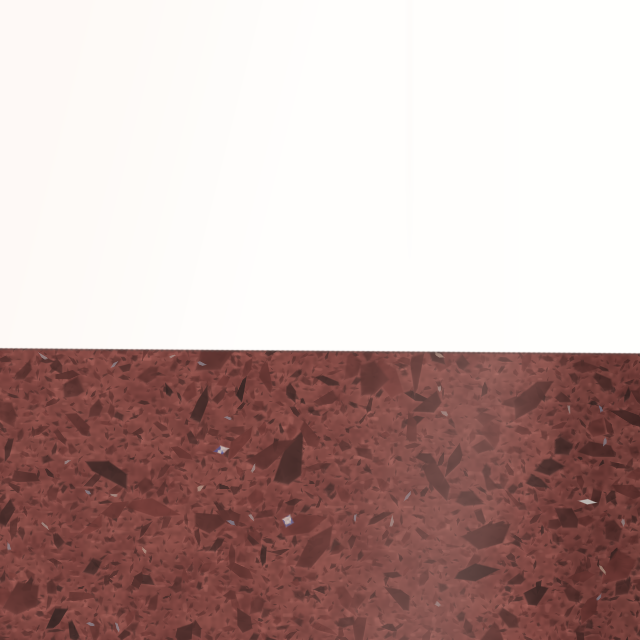
This texture is drawn by a Shadertoy shader. Its source:

```glsl
// Polished red stone slab with dark angular chips under a warm white wall.

float hash(vec2 p) {
    return fract(sin(dot(p, vec2(127.1, 311.7))) * 43758.5453);
}

float noise(vec2 p) {
    vec2 i = floor(p), f = fract(p);
    f = f * f * (3.0 - 2.0 * f);
    return mix(mix(hash(i), hash(i + vec2(1, 0)), f.x),
               mix(hash(i + vec2(0, 1)), hash(i + vec2(1, 1)), f.x), f.y);
}

mat2 rotation(float a) {
    return mat2(cos(a), sin(a), -sin(a), cos(a));
}

// Irregular convex polygon: the intersection of five jittered half planes.
float shardDistance(vec2 p, vec2 seed) {
    float d = -1.0;
    for (int i = 0; i < 5; i++) {
        float k = float(i);
        float a = 1.2566 * (k + 0.75 * hash(seed + k * 3.1));
        d = max(d, dot(p, vec2(cos(a), sin(a))) - mix(0.14, 0.34, hash(seed + k * 7.7)));
    }
    return d;
}

// One layer of scattered chips, with a pale rim along the lower edge.
vec3 addChips(vec3 color, vec2 p, float cells, float density, float strength) {
    vec2 q = p * cells, home = floor(q);
    float soft = cells * (0.0007 + 0.7 / iResolution.y);
    for (int j = -1; j <= 1; j++)
    for (int i = -1; i <= 1; i++) {
        vec2 cell = home + vec2(i, j);
        vec2 seed = cell + cells * 1.37;
        if (hash(seed + 5.3) > density) continue;
        vec2 center = cell + vec2(hash(seed + 11.1), hash(seed + 23.7));
        vec2 local = rotation(0.5 + 3.6 * (hash(seed + 31.9) - 0.5)) * (q - center);
        local *= vec2(0.75, mix(1.0, 2.3, hash(seed + 43.3)));
        local /= mix(0.65, 1.35, hash(seed + 57.1));
        float d = shardDistance(local, seed);
        float mask = 1.0 - smoothstep(-soft, soft, d);
        float tone = hash(seed + 61.7);
        vec3 chip = mix(vec3(0.17, 0.125, 0.12), vec3(0.43, 0.215, 0.20), pow(tone, 0.7));
        chip *= 0.88 + 0.24 * noise(q * 4.0 + seed);
        float rim = exp(-abs(d) / (soft * 1.3)) * smoothstep(0.0, 0.3, center.y - q.y);
        color = mix(color, chip, mask * strength);
        color += vec3(0.10, 0.065, 0.06) * rim * strength;
    }
    return color;
}

// Sparse tiny mirror flakes, some bluish and some cream.
vec3 addFlakes(vec3 color, vec2 p) {
    vec2 q = p * 24.0, cell = floor(q);
    vec2 offset = fract(q) - 0.3 - 0.4 * vec2(hash(cell + 2.1), hash(cell + 4.7));
    offset = rotation(6.28 * hash(cell + 8.3)) * offset;
    float d = shardDistance(offset * vec2(1.8, 4.5), cell);
    float mask = (1.0 - smoothstep(-0.08, 0.08, d)) * step(0.88, hash(cell + 9.9));
    vec3 flake = mix(vec3(0.50, 0.53, 0.62), vec3(0.76, 0.65, 0.57), hash(cell + 6.2));
    return mix(color, flake, 0.75 * mask);
}

// Bright crystal broken into blue and white facets.
vec3 addCrystal(vec3 color, vec2 p, vec2 center, vec2 size, float tilt, float blue) {
    vec2 q = rotation(tilt) * (p - center) / size;
    float mask = 1.0 - smoothstep(0.6, 1.1, abs(q.x) + abs(q.y));
    float facet = smoothstep(0.35, 0.65, noise(p * 190.0));
    vec3 crystal = mix(vec3(0.84, 0.81, 0.79), vec3(0.30, 0.36, 0.66), blue * facet);
    return mix(color, crystal, mask * (1.0 - 0.35 * blue * noise(p * 260.0)));
}

vec3 stone(vec2 p) {
    // Mottled ground with fine grain
    vec3 color = mix(vec3(0.45, 0.235, 0.22), vec3(0.54, 0.30, 0.275), noise(p * 34.0));
    color *= 0.91 + 0.18 * noise(p * 150.0);
    color += vec3(0.07, 0.05, 0.045) * smoothstep(0.72, 0.95, noise(p * vec2(90.0, 130.0)));

    // Chips from dust to large shards
    color = addChips(color, p, 92.0, 0.60, 0.55);
    color = addChips(color, p + 3.17, 50.0, 0.60, 0.70);
    color = addChips(color, p + 7.31, 27.0, 0.55, 0.80);
    color = addChips(color, p + 1.73, 14.5, 0.48, 0.88);
    color = addFlakes(color, p);

    // Three prominent crystals
    color = addCrystal(color, p, vec2(0.346, 0.297), vec2(0.014, 0.008), -0.2, 1.0);
    color = addCrystal(color, p, vec2(0.450, 0.186), vec2(0.011, 0.012), 0.3, 0.8);
    color = addCrystal(color, p, vec2(0.918, 0.216), vec2(0.017, 0.005), 0.1, 0.0);

    // Slanted haze reflected in the polish, falling off faster on the right
    float x = p.x - mix(0.675, 0.765, p.y / 0.45);
    float haze = exp(-pow(x / (x < 0.0 ? 0.17 : 0.105), 2.0));
    color = mix(color, vec3(0.64, 0.50, 0.48), 0.36 * haze);
    color = mix(color, vec3(0.50, 0.32, 0.30), 0.10 * (1.0 - smoothstep(0.4, 0.9, p.x)));
    return color * (1.0 - 0.12 * smoothstep(0.82, 0.92, p.x));
}

vec3 wall(vec2 p) {
    vec3 color = mix(vec3(0.996, 0.978, 0.966), vec3(0.999, 0.996, 0.990),
                     smoothstep(0.1, 0.6, p.x + 0.25 * (1.0 - p.y)));
    color += 0.004 * smoothstep(0.78, 0.84, p.x);
    float seam = exp(-pow((p.x - 0.64) / 0.006, 2.0)) * smoothstep(0.5, 0.8, p.y);
    return color - vec3(0.004, 0.008, 0.010) * seam;
}

void mainImage(out vec4 fragColor, in vec2 fragCoord) {
    vec2 p = fragCoord / iResolution.xy;
    float edge = p.y - mix(0.4555, 0.4475, p.x);
    float aa = 0.0005 + 0.7 / iResolution.y;
    vec3 color = mix(stone(p), wall(p), smoothstep(-aa, aa, edge));

    // Thin gray, finely toothed lip at the joint
    float teeth = 0.7 + 0.3 * sin(p.x * 800.0);
    float lip = exp(-pow((edge + 0.001) / 0.0018, 2.0));
    color = mix(color, vec3(0.36, 0.30, 0.29), 0.6 * lip * teeth);
    fragColor = vec4(clamp(color, 0.0, 1.0), 1.0);
}
```
